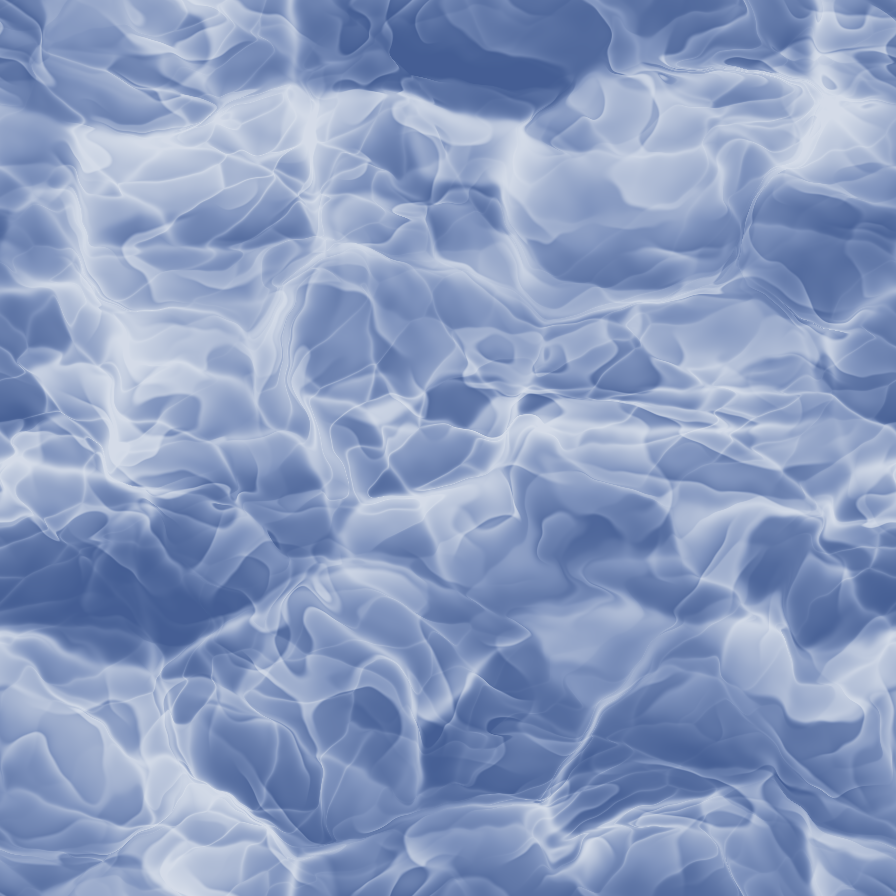
Reproduce this texture procedurally as a three.js fragment shader.

```glsl
// Crumpled, draped blue surface: overlapping facets with pale, sharp creases.
// Wrapped cellular noise gives tilted facets that displace the finer ones;
// one-sided folds of gradient noise overlap them. Tiles both ways.

varying vec2 vUv;

const vec3 DEEP_BLUE = vec3(0.27, 0.37, 0.58);
const vec3 MID_BLUE = vec3(0.50, 0.58, 0.745);
const vec3 PALE_BLUE = vec3(0.83, 0.86, 0.91);

const vec2 ORIGIN = vec2(0.625, 0.12);  // keeps strong edges off the border
const float BASE_TONE = 0.345;
const float MEAN_TONE = 0.45;
const float CONTRAST = 1.12;
const float FACET_CONTRAST = 0.36;  // random tone of each facet
const float FACET_TILT = 0.42;      // facets brighten toward their top
const float FACET_EDGE = 38.0;      // sharpness of the step between facets
const float FACET_SHIFT = 0.09;     // how far a facet displaces finer layers
const float CREASE_GAIN = 0.58;
const float FOLD_GAIN = 0.34;
const float FOLD_FALLOFF = 9.0;
const float GRAIN_GAIN = 0.13;

// Repeats a lattice cell after a whole number of cells.
vec2 wrapCell(vec2 cell, vec2 period) {
  return cell - period * floor((cell + 0.5) / period);
}

vec2 hash2(vec2 cell, float seed) {
  vec2 p = cell + seed * vec2(37.0, 17.0) + 5.0;
  vec3 q = fract(p.xyx * vec3(0.1031, 0.1030, 0.0973));
  q += dot(q, q.yzx + 33.33);
  return fract((q.xx + q.yz) * q.zy);
}

float cornerSlope(vec2 cell, vec2 offset, vec2 period, float seed) {
  float angle = 6.2832 * hash2(wrapCell(cell, period), seed).x;
  return dot(vec2(cos(angle), sin(angle)), offset);
}

// Wrapped gradient noise, about -0.7 to 0.7.
float noise(vec2 uv, vec2 period, float seed) {
  vec2 p = uv * period;
  vec2 i = floor(p);
  vec2 f = p - i;
  vec2 s = f * f * f * (f * (f * 6.0 - 15.0) + 10.0);
  vec2 e = vec2(1.0, 0.0);
  float low = mix(cornerSlope(i, f, period, seed),
                  cornerSlope(i + e.xy, f - e.xy, period, seed), s.x);
  float high = mix(cornerSlope(i + e.yx, f - e.yx, period, seed),
                   cornerSlope(i + e.xx, f - e.xx, period, seed), s.x);
  return mix(low, high, s.y);
}

vec2 noise2(vec2 uv, vec2 period, float seed) {
  return vec2(noise(uv, period, seed), noise(uv, period, seed + 1.0));
}

// Cellular layer: x is the facet tone, y the crease glow, zw a displacement.
vec4 facets(vec2 uv, vec2 period, float seed) {
  vec2 p = uv * period;
  vec2 home = floor(p);
  float nearest = 9.0;
  float second = 9.0;
  float total = 0.0;
  vec4 sum = vec4(0.0);
  for (int k = 0; k < 9; k++) {
    float n = float(k);
    float row = floor((n + 0.5) / 3.0);
    vec2 cell = home + vec2(n - 3.0 * row, row) - 1.0;
    vec2 id = wrapCell(cell, period);
    vec2 offset = p - cell - 0.1 - 0.8 * hash2(id, seed);
    vec2 trait = hash2(id, seed + 3.0);
    float d = length(offset);
    second = min(second, max(nearest, d));
    nearest = min(nearest, d);
    // Each facet has its own tone, sideways lean and glow falloff.
    float tone = FACET_CONTRAST * (trait.x - 0.5)
               + FACET_TILT * dot(offset, vec2(1.6 * (trait.y - 0.5), 0.9));
    float weight = exp(-FACET_EDGE * d);
    sum += weight * vec4(tone, mix(4.0, 42.0, trait.y), hash2(id, seed + 5.0) - 0.5);
    total += weight;
  }
  sum /= total;
  float edge = second - nearest;
  float roundedEdge = sqrt(edge * edge + 0.0006) - 0.0245;
  return vec4(sum.x, exp(-roundedEdge * sum.y), sum.zw * FACET_SHIFT);
}

void main() {
  // Bend the plane at several scales.
  vec2 flatUv = vUv + ORIGIN;
  vec2 uv = flatUv + 0.085 * noise2(flatUv, vec2(3.0), 11.0);
  uv += 0.034 * noise2(flatUv, vec2(7.0, 8.0), 13.0);
  uv += 0.010 * noise2(flatUv, vec2(19.0, 21.0), 15.0);
  uv += 0.004 * noise2(flatUv, vec2(43.0, 41.0), 17.0);

  // Crumpled regions are paler and carry more of the fine creases.
  float crumple = smoothstep(-0.32, 0.32, noise(flatUv, vec2(3.0, 4.0), 21.0));
  float reach = smoothstep(-0.35, 0.2, noise(uv, vec2(5.0), 23.0));

  // Facets from broad to small; whole shears slant them and still tile.
  vec4 broad = facets(uv, vec2(4.0, 5.0), 31.0);
  uv += broad.zw;
  vec4 medium = facets(vec2(uv.x + uv.y, uv.y), vec2(7.0, 8.0), 41.0);
  vec2 fineUv = uv + 0.5 * medium.zw;
  vec4 small = facets(vec2(fineUv.x - fineUv.y, fineUv.y), vec2(13.0, 15.0), 51.0);
  float tone = BASE_TONE + 0.16 * (crumple - 0.5);
  tone += 0.82 * broad.x + 0.56 * medium.x + mix(0.18, 0.46, crumple) * small.x;
  tone += CREASE_GAIN * (reach * broad.y + 0.7 * mix(0.2, 0.9, crumple) * medium.y
        + 0.5 * mix(0.15, 1.0, crumple) * reach * small.y);

  // Overlapping folds: a lit side, a sharp lip and a shaded side.
  for (int k = 0; k < 4; k++) {
    float n = float(k);
    vec2 foldUv = k == 1 ? vec2(uv.x + uv.y, uv.y) : (k == 3 ? fineUv : uv);
    float fold = noise(foldUv, vec2(4.0, 6.0) + 3.0 * n, 61.0 + 4.0 * n);
    float fade = smoothstep(-0.1, 0.35, noise(flatUv, vec2(5.0 + n), 63.0 + 4.0 * n));
    float lit = mix(-0.4, 1.0, smoothstep(-0.03, 0.03, fold));
    tone += FOLD_GAIN * fade * lit * exp(-FOLD_FALLOFF * abs(fold));
  }

  // Faint mottling, then contrast with a soft limit on both ends.
  tone += GRAIN_GAIN * (noise(vec2(uv.x + uv.y, uv.y), vec2(16.0, 13.0), 81.0)
        + 0.6 * noise(fineUv, vec2(31.0, 37.0), 83.0));
  float shift = CONTRAST * (tone - MEAN_TONE);
  tone = clamp(MEAN_TONE + shift / sqrt(1.0 + 2.2 * shift * shift), 0.0, 1.0);
  vec3 color = mix(DEEP_BLUE, MID_BLUE, min(tone / 0.43, 1.0));
  gl_FragColor = vec4(mix(color, PALE_BLUE, max((tone - 0.43) / 0.57, 0.0)), 1.0);
}
```
